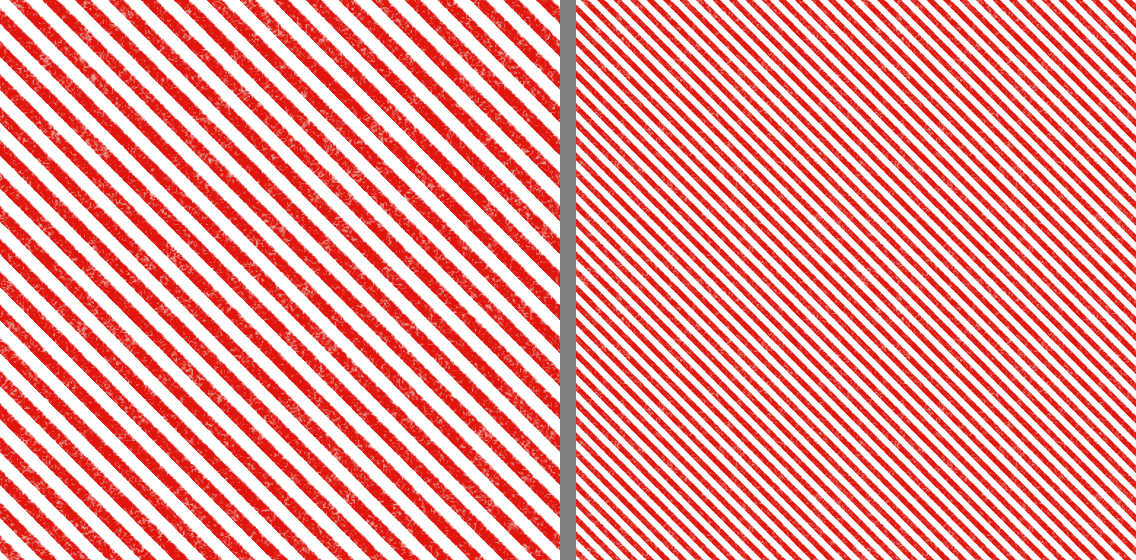
Left: one tile. Right: repeated 2 by 2.
Write a WebGL 1 fragment shader that draws this pattern.

```glsl
precision highp float;

uniform vec2 u_resolution;

#define STRIPES 17.0
#define STRIPE_CENTRE 0.51
#define HALF_WIDTH 0.235
#define EDGE_ROUGHNESS 0.07
#define FUZZ 0.035
#define GRAIN_CELLS 384.0
#define PATCH_CELLS 48.0
#define WEAR 0.6
#define INK vec3(0.88, 0.085, 0.055)
#define CHALK vec3(0.93, 0.96, 0.92)
#define PAPER vec3(1.0)

float hash(vec2 cell) {
  vec3 p = fract(vec3(cell.xyx) * 0.1031);
  p += dot(p, p.yzx + 33.33);
  return fract((p.x + p.y) * p.z);
}

// Value noise that wraps after a whole number of cells
float tiledNoise(vec2 uv, float cells) {
  vec2 p = uv * cells;
  vec2 cell = floor(p);
  vec2 f = fract(p);
  f = f * f * (3.0 - 2.0 * f);
  vec2 lo = mod(cell, cells);
  vec2 hi = mod(cell + 1.0, cells);
  float bottom = mix(hash(lo), hash(vec2(hi.x, lo.y)), f.x);
  float top = mix(hash(vec2(lo.x, hi.y)), hash(hi), f.x);
  return mix(bottom, top, f.y);
}

// Ink coverage of the diagonal stripes, fuzzier on the upper right side
float stripeCoverage(vec2 uv, float grain) {
  float across = fract(STRIPES * (uv.x + uv.y)) - STRIPE_CENTRE;
  float pixel = STRIPES * length(1.0 / u_resolution);
  float upperSide = step(0.0, across);
  float soft = 0.5 * pixel + FUZZ * upperSide;
  float rough = EDGE_ROUGHNESS * (0.4 + 0.6 * upperSide);
  float dist = abs(across) - HALF_WIDTH + rough * (grain - 0.5);
  return 1.0 - smoothstep(-soft, soft, dist);
}

void main() {
  vec2 uv = gl_FragCoord.xy / u_resolution;

  // Fine speckle, denser in some patches
  float fine = tiledNoise(uv, GRAIN_CELLS);
  float medium = tiledNoise(uv, GRAIN_CELLS * 0.5);
  float grain = mix(fine, medium, 0.4);
  float patches = tiledNoise(uv, PATCH_CELLS) - 0.5;
  float wear = WEAR * smoothstep(0.45, 1.0, grain + 0.3 * patches);

  vec3 ink = mix(INK, CHALK, wear);
  gl_FragColor = vec4(mix(PAPER, ink, stripeCoverage(uv, grain)), 1.0);
}
```
